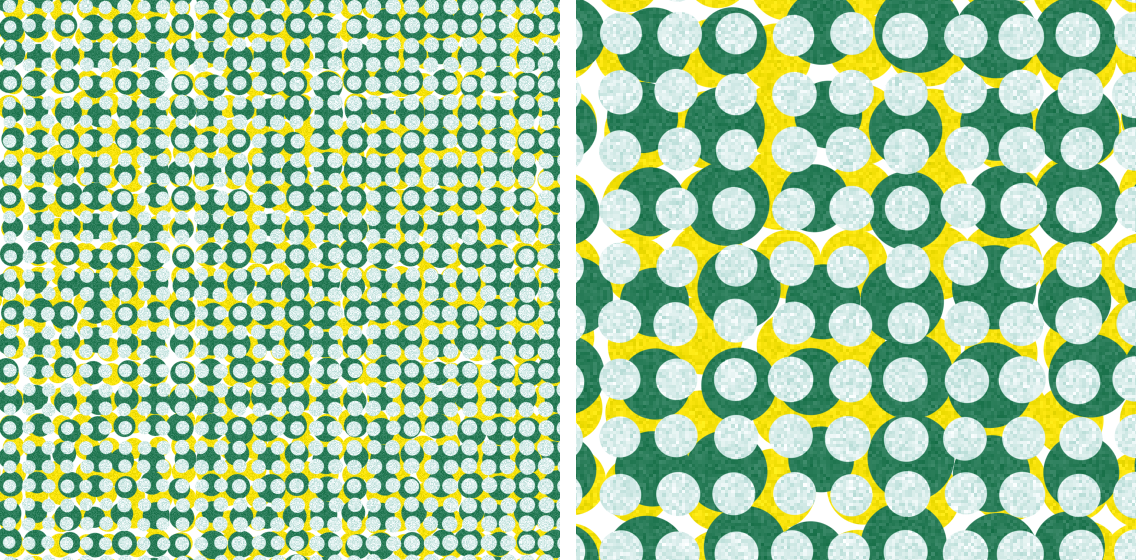
Left: the whole. Right: its middle third, enlarged.
Write a WebGL 1 fragment shader that draws this pattern.

```glsl
precision highp float;

// Three overprinted dot screens on white: yellow, then green, then pale mint.
// Each screen is a jittered lattice of discs whose radii swell to the right;
// the differing pitches beat together, and fine cellular grain wears the ink.

uniform vec2 u_resolution;

const vec3 PAPER  = vec3(1.0);
const vec3 YELLOW = vec3(0.965, 0.885, 0.04);
const vec3 GREEN  = vec3(0.165, 0.49, 0.35);
const vec3 MINT   = vec3(0.85, 0.93, 0.92);

// Lattice pitch and the centre of one dot, in canvas units
const float MINT_PITCH   = 0.0342;
const float GREEN_PITCH  = 0.0513;
const float YELLOW_PITCH = 0.0435;
const vec2 MAIN_ORIGIN   = vec2(0.0176, 0.0300);
const vec2 YELLOW_ORIGIN = vec2(0.0648, 0.2445);

// Radius at the left edge, radius at the right edge, random radius spread
const vec3 MINT_RADIUS   = vec3(0.0116, 0.0145, 0.0007);
const vec3 GREEN_RADIUS  = vec3(0.0212, 0.0243, 0.0032);
const vec3 YELLOW_RADIUS = vec3(0.0195, 0.0245, 0.0025);

// Largest displacement of a dot from its lattice point
const float MINT_JITTER   = 0.0013;
const float GREEN_JITTER  = 0.0065;
const float YELLOW_JITTER = 0.0055;

const float GRAIN_CELLS = 512.0;
const float GRAIN_INK   = 0.09;
const float GRAIN_MINT  = 0.15;

float hash(vec2 p) {
  vec3 q = fract(vec3(p.xyx) * 0.1031);
  q += dot(q, q.yzx + 33.33);
  return fract((q.x + q.y) * q.z);
}

// Signed random value from -1 to 1
float spread(vec2 cell, float seed) {
  return 2.0 * hash(cell + seed) - 1.0;
}

// Signed distance to the nearest disc edge of one screen
float dotScreen(vec2 p, vec2 origin, float pitch, vec3 radius, float jitter, float seed) {
  vec2 home = floor((p - origin) / pitch + 0.5);
  float nearest = 1.0;
  for (int y = -1; y <= 1; y++) {
    for (int x = -1; x <= 1; x++) {
      vec2 cell = home + vec2(float(x), float(y));
      vec2 center = origin + cell * pitch;
      float size = mix(radius.x, radius.y, center.x)
                 + radius.z * spread(cell, seed);
      center += jitter * vec2(spread(cell, seed + 17.3), spread(cell, seed + 41.7));
      nearest = min(nearest, length(p - center) - size);
    }
  }
  return nearest;
}

// Lay one ink over the colour below, with a smooth edge
vec3 overprint(vec3 below, vec3 ink, float distance, float edge) {
  return mix(ink, below, smoothstep(-edge, edge, distance));
}

void main() {
  float canvas = min(u_resolution.x, u_resolution.y);
  vec2 p = gl_FragCoord.xy / canvas;
  float edge = 0.75 / canvas;

  // Grain: one random tone per fine cell
  vec2 grainCell = floor(p * GRAIN_CELLS);
  float grain = hash(grainCell + 211.0) + hash(grainCell + 503.0) - 1.0;
  vec3 inkGrain = GRAIN_INK * grain * vec3(1.0, 0.7, 0.9);
  vec3 mintGrain = GRAIN_MINT * grain * vec3(1.0, 0.5, 0.6);

  // Screens, from the bottom layer to the top
  float yellowDots = dotScreen(p, YELLOW_ORIGIN, YELLOW_PITCH, YELLOW_RADIUS, YELLOW_JITTER, 101.0);
  float greenDots = dotScreen(p, MAIN_ORIGIN, GREEN_PITCH, GREEN_RADIUS, GREEN_JITTER, 307.0);
  float mintDots = dotScreen(p, MAIN_ORIGIN, MINT_PITCH, MINT_RADIUS, MINT_JITTER, 613.0);

  vec3 color = PAPER;
  color = overprint(color, YELLOW + inkGrain, yellowDots, edge);
  color = overprint(color, GREEN + inkGrain, greenDots, edge);
  color = overprint(color, MINT + mintGrain, mintDots, edge);

  gl_FragColor = vec4(clamp(color, 0.0, 1.0), 1.0);
}
```
